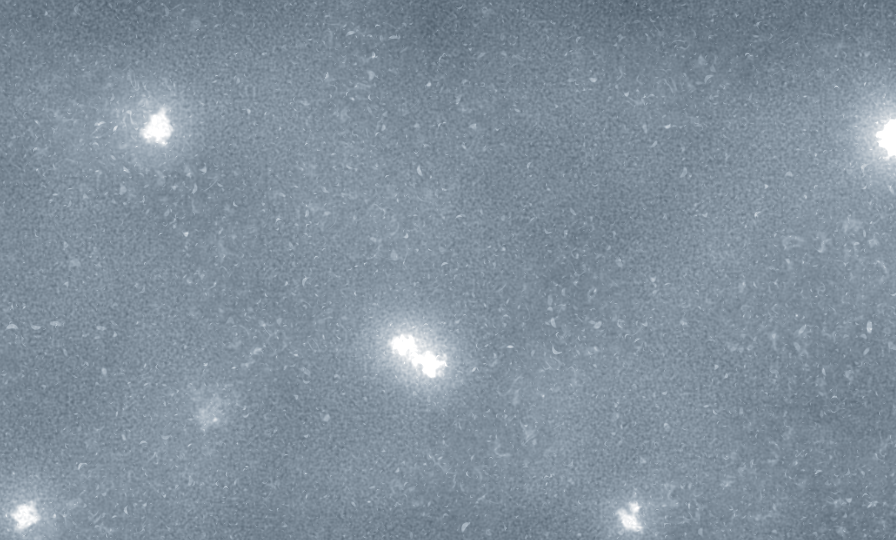
Reproduce this texture procedurally as a Shadertoy shader.

```glsl
// Frosted blue-grey surface: soft clouds and fine grain, covered with small
// curled flecks and lit by a few hazy, ragged spots of white light.
// Gradient noise makes the clouds and grain; jittered cells hold the flecks.

const vec3 COOL_TINT = vec3(-0.057, 0.0, 0.051);
const float BASE_TONE = 0.548;
const int LIGHT_COUNT = 7;

// Each light: centre x, centre y, halo radius, strength
const vec4 LIGHTS[LIGHT_COUNT] = vec4[LIGHT_COUNT](
    vec4(0.293, 0.765, 0.070, 0.50),
    vec4(1.660, 0.743, 0.068, 1.05),
    vec4(0.750, 0.360, 0.052, 0.62),
    vec4(0.796, 0.324, 0.056, 0.66),
    vec4(0.045, 0.045, 0.060, 0.50),
    vec4(1.168, 0.035, 0.055, 0.52),
    vec4(0.390, 0.240, 0.080, 0.18));

vec2 hash2(vec2 p) {
    vec3 q = fract(p.xyx * vec3(0.1031, 0.1030, 0.0973));
    q += dot(q, q.yzx + 33.33);
    return fract((q.xx + q.yz) * q.zy);
}

float cornerSlope(vec2 cell, vec2 offset, vec2 f) {
    return dot(hash2(cell + offset) * 2.0 - 1.0, f - offset);
}

float gradientNoise(vec2 p) {
    vec2 cell = floor(p), f = fract(p);
    vec2 u = f * f * f * (f * (f * 6.0 - 15.0) + 10.0);
    float low = mix(cornerSlope(cell, vec2(0, 0), f), cornerSlope(cell, vec2(1, 0), f), u.x);
    float high = mix(cornerSlope(cell, vec2(0, 1), f), cornerSlope(cell, vec2(1, 1), f), u.x);
    return mix(low, high, u.y);
}

float fbm(vec2 p, int octaves) {
    float sum = 0.0, amplitude = 1.0;
    for (int i = 0; i < octaves; i++) {
        sum += amplitude * gradientNoise(p);
        p = mat2(1.6, 1.2, -1.2, 1.6) * p + 17.3;
        amplitude *= 0.5;
    }
    return sum;
}

// One bent, randomly turned sliver per cell, kept inside its cell
float flecks(vec2 p, float scale, float density, float seed) {
    p = p * scale + seed;
    vec2 cell = floor(p);
    vec2 place = hash2(cell + seed), look = hash2(cell + seed + 57.0);
    vec2 kind = hash2(cell + seed + 113.0);
    vec2 q = fract(p) - mix(vec2(0.32), vec2(0.68), place);
    float angle = 6.2832 * look.x;
    q = mat2(cos(angle), sin(angle), -sin(angle), cos(angle)) * q;
    q.y += mix(-3.0, 3.0, kind.x) * q.x * q.x;
    float size = mix(0.10, 0.27, look.y * look.y);
    float dist = length(q * vec2(1.0, mix(1.2, 3.2, kind.x)));
    float soft = 0.05 + 0.0016 * scale;
    float shape = 1.0 - smoothstep(size - soft, size + soft, dist);
    return shape * step(kind.y, density) * mix(0.35, 1.0, place.x * look.x);
}

// Thin wandering strands along the zero lines of noise
float strands(vec2 p, float scale) {
    vec2 warp = vec2(gradientNoise(p * scale * 0.6), gradientNoise(p * scale * 0.6 + 31.0));
    float ridge = 1.0 - abs(gradientNoise(p * scale + warp));
    return smoothstep(0.84, 1.0, ridge) * smoothstep(-0.05, 0.35, gradientNoise(p * scale * 0.8 + 9.0));
}

// Wide haze, inner halo and a ragged white core
float lightSpot(vec2 p, vec4 light, float ragged) {
    float d = length(p - light.xy), radius = light.z;
    float halo = 0.28 * exp(-d * d / (radius * radius)) + 0.12 * exp(-d / (1.6 * radius));
    float core = 1.0 - smoothstep(0.18, 0.52, d / radius + ragged);
    return light.w * (halo + 0.5 * core);
}

float edgeShade(float y) {
    return 0.085 * smoothstep(0.78, 1.0, y) + 0.045 * (1.0 - smoothstep(0.0, 0.13, y));
}

void mainImage(out vec4 fragColor, in vec2 fragCoord) {
    vec2 p = fragCoord / iResolution.y;

    // Broad clouds and the patches where debris gathers
    float clouds = fbm(p * 3.0 + 4.7, 4);
    float patches = smoothstep(-0.25, 0.35, fbm(p * 3.6 + 21.0, 3));
    float tone = BASE_TONE + 0.075 * clouds - edgeShade(p.y);

    // Soft mottling in the patches, crisp grain between them
    tone += 0.050 * mix(0.4, 1.0, patches) * fbm(p * 38.0, 2);
    float grain = gradientNoise(p * 135.0) + gradientNoise(p * 190.0 + 43.0);
    tone += mix(0.105, 0.065, patches) * grain;
    tone += 0.095 * mix(0.25, 1.0, patches) * strands(p, 44.0);

    // Flecks, from few and large to many and small
    float scale = 24.0, strength = 0.24;
    for (int i = 0; i < 4; i++) {
        float layer = float(i);
        float density = mix(0.06, 0.24, patches) + 0.06 * layer;
        tone += strength * flecks(p, scale, density, 19.0 * layer + 5.0);
        scale *= 1.5;
        strength *= 0.93;
    }

    // Hazy lights
    float ragged = 0.45 * fbm(p * 38.0 + 11.0, 2);
    for (int i = 0; i < LIGHT_COUNT; i++) tone += lightSpot(p, LIGHTS[i], ragged);

    // Cool tint that fades towards white
    vec3 color = vec3(tone) + COOL_TINT * (1.0 - smoothstep(0.6, 1.05, tone));
    fragColor = vec4(clamp(color, 0.0, 1.0), 1.0);
}
```
